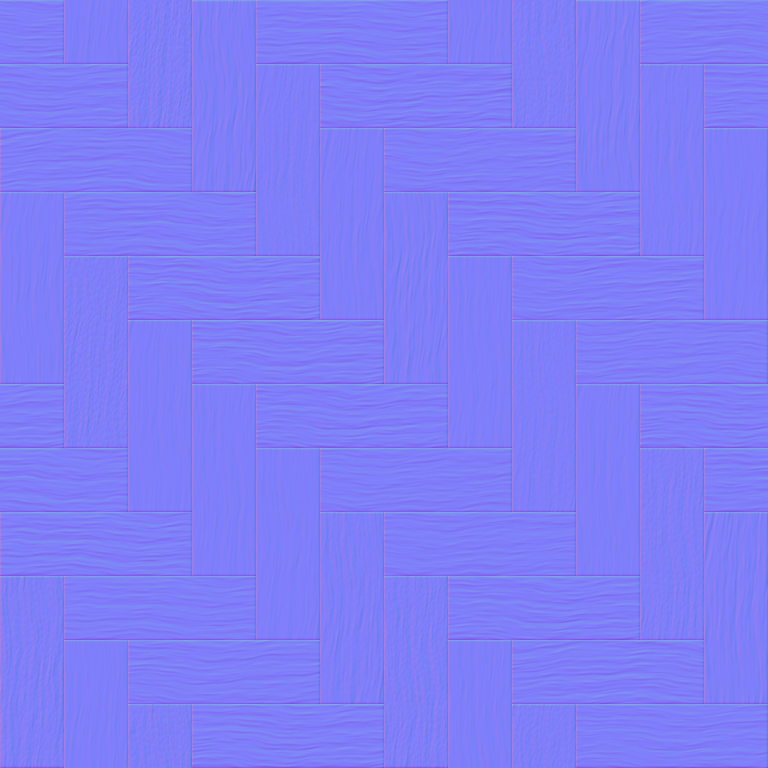
Reproduce this texture map procedurally as a WebGL 1 fragment shader.

```glsl
precision highp float;
// Tangent-space normal map of a herringbone wood floor: 3 by 1 planks stepped
// diagonally over a square grid. Each plank gets its own grain height field
// (layered sines and stretched cells), whose slope is stored as colour.

uniform vec2 u_resolution;

const float GRID = 12.0;          // grid cells across the canvas
const float PLANK_LENGTH = 3.0;   // in cells; the plank is one cell wide
const float SEAM_WIDTH = 0.022;   // bevel on each plank side, in cells
const float SEAM_SLOPE = 0.24;
const float GRAIN_DEPTH = 0.0011;
const float PORE_DEPTH = 0.0022;
const float BUMP_DEPTH = 0.0026;
const vec2 PORE_SCALE = vec2(1.9, 13.0);
const vec2 BUMP_SCALE = vec2(12.0, 27.0);
const float SAMPLE_STEP = 0.012;  // spacing for the slope, in cells
const vec2 FLAT_RG = vec2(0.498, 0.496);
const float FLAT_BLUE = 0.985;
const float BLUE_FALLOFF = 0.32;

float hash(vec2 p) {
  return fract(sin(dot(p, vec2(127.1, 311.7))) * 43758.55);
}

vec2 hash2(vec2 p) {
  return vec2(hash(p), hash(p + vec2(37.3, 17.9)));
}

// Distance to the nearest scattered point
float cellular(vec2 p) {
  vec2 cell = floor(p);
  float nearest = 2.0;
  for (int y = -1; y <= 1; y++) {
    for (int x = -1; x <= 1; x++) {
      vec2 neighbour = cell + vec2(float(x), float(y));
      nearest = min(nearest, length(neighbour + hash2(neighbour) - p));
    }
  }
  return nearest;
}

// Wood height; p.x runs along the plank and p.y across it
float woodHeight(vec2 p, float seed, float strength, float roughness) {
  float bend = 0.05 * sin(1.7 * p.x + seed)
             + 0.022 * sin(4.1 * p.x + 3.0 * p.y + 2.0 * seed)
             + 0.007 * sin(11.0 * p.x + 9.0 * p.y + 3.0 * seed);
  float across = p.y + bend;

  // Grain lines of uneven spacing
  float grain = 0.0;
  float frequency = 18.0;
  float amplitude = 1.0;
  for (int i = 0; i < 5; i++) {
    float layer = float(i);
    float drift = 1.1 * sin(p.x * (1.2 + 0.5 * layer)
                + across * frequency * 0.37 + seed * layer);
    grain += amplitude * sin(across * frequency + drift + seed * (layer + 1.0));
    frequency *= 1.55;
    amplitude *= 0.72;
  }

  // Long pores and short rough bumps
  vec2 fibre = vec2(p.x, across);
  float pores = smoothstep(0.0, 0.5, cellular(fibre * PORE_SCALE + seed));
  float bumps = cellular(fibre * BUMP_SCALE + 2.0 * seed);
  return strength * (GRAIN_DEPTH * grain + PORE_DEPTH * pores)
       + roughness * BUMP_DEPTH * bumps;
}

// Rising bevel at the start of a span, falling bevel at its end
float bevelSlope(float t, float span, float pixel) {
  float low = SEAM_WIDTH - 0.5 * pixel;
  float high = SEAM_WIDTH + 0.5 * pixel;
  return SEAM_SLOPE * (smoothstep(low, high, span - t) - smoothstep(low, high, t));
}

void main() {
  vec2 uv = gl_FragCoord.xy / u_resolution;
  vec2 p = vec2(uv.x, 1.0 - uv.y) * GRID;   // y runs downwards
  float pixel = GRID / min(u_resolution.x, u_resolution.y);

  // Herringbone: three steps of a lying plank, then three of standing ones
  vec2 cell = floor(p);
  vec2 local = p - cell;
  float phase = mod(cell.x - cell.y - 4.0, 6.0);
  bool lying = phase < 2.5;
  float offset = lying ? phase : 5.0 - phase;
  vec2 start = cell - (lying ? vec2(offset, 0.0) : vec2(0.0, offset));
  vec2 plank = (lying ? local : local.yx) + vec2(offset, 0.0);

  // Per-plank variation; standing planks differ more
  vec2 id = mod(start, GRID);
  float seed = 40.0 * hash(id + 3.1);
  float pick = hash(id + 8.7);
  float strength = lying ? mix(0.85, 1.15, pick) : mix(0.45, 1.2, pick);
  float roughness = lying ? 0.2 : mix(0.15, 1.0, smoothstep(0.45, 1.0, hash(id + 5.3)));

  // Slope of the wood by central differences
  vec2 dx = vec2(SAMPLE_STEP, 0.0);
  vec2 dy = dx.yx;
  vec2 slope = vec2(
    woodHeight(plank + dx, seed, strength, roughness)
      - woodHeight(plank - dx, seed, strength, roughness),
    woodHeight(plank + dy, seed, strength, roughness)
      - woodHeight(plank - dy, seed, strength, roughness)) / (2.0 * SAMPLE_STEP);

  // bevelSlope is already the outward tilt, so the wood slope is subtracted
  vec2 tilt = vec2(bevelSlope(plank.x, PLANK_LENGTH, pixel),
                   bevelSlope(plank.y, 1.0, pixel)) - slope;
  tilt = lying ? tilt : tilt.yx;
  vec2 normal = tilt / sqrt(1.0 + dot(tilt, tilt));

  gl_FragColor = vec4(FLAT_RG + 0.5 * normal,
                      FLAT_BLUE - BLUE_FALLOFF * length(normal), 1.0);
}
```
